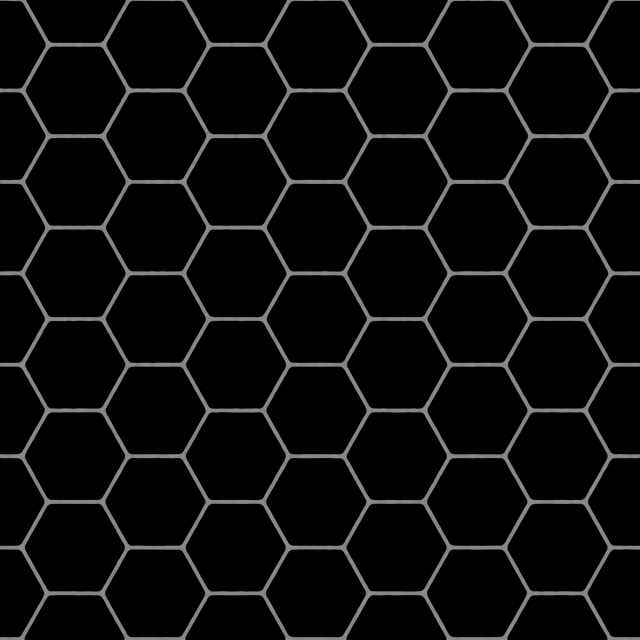
Give the GLSL for this pattern, as a WebGL 2 fragment shader.

```glsl
#version 300 es
precision highp float;
// Black flat-topped hexagon cells parted by thin grey lines with slightly rough edges.

uniform vec2 u_resolution;
out vec4 fragColor;

const vec2 PERIOD = vec2(0.2514, 1.0 / 7.0); // two columns across, one cell down

float hash(vec2 p) {
    vec3 q = fract(p.xyx * vec3(0.1031, 0.1030, 0.0973));
    q += dot(q, q.yzx + 33.33);
    return fract((q.x + q.y) * q.z);
}

float valueNoise(vec2 p) {
    vec2 cell = floor(p);
    vec2 f = fract(p);
    f = f * f * (3.0 - 2.0 * f);
    return mix(mix(hash(cell), hash(cell + vec2(1.0, 0.0)), f.x),
               mix(hash(cell + vec2(0.0, 1.0)), hash(cell + 1.0), f.x), f.y);
}

float smoothMin(float a, float b, float radius) {
    float h = max(radius - abs(a - b), 0.0) / radius;
    return min(a, b) - 0.25 * h * h * radius;
}

// Distance inward from the nearest side, with softened corners
float hexInset(vec2 p) {
    p = (fract(p / PERIOD + 0.5) - 0.5) * PERIOD;
    vec2 halfSize = vec2(0.083, 0.5 * PERIOD.y);
    vec2 normal = normalize(vec2(halfSize.y, 0.0403));
    float reach = halfSize.x * normal.x - abs(p.x) * normal.x;
    float slants = smoothMin(reach - p.y * normal.y, reach + p.y * normal.y, 0.005);
    return smoothMin(slants, halfSize.y - abs(p.y), 0.005);
}

void main() {
    vec2 uv = gl_FragCoord.xy / u_resolution;
    float pixel = 1.0 / min(u_resolution.x, u_resolution.y);

    // Two interleaved column sets, leaning very slightly to the right
    vec2 p = uv - vec2(0.1165 + 0.0025 * uv.y, 0.0015);
    float inset = max(hexInset(p), hexInset(p - 0.5 * PERIOD));

    // Small wobble along the line edges
    float rough = valueNoise(uv * 130.0) - 0.5;
    float line = 1.0 - smoothstep(-0.75 * pixel, 0.75 * pixel, inset - 0.003 - 0.0005 * rough);

    vec3 grey = vec3(0.53 + 0.03 * rough);
    fragColor = vec4(grey * line, 1.0);
}
```
